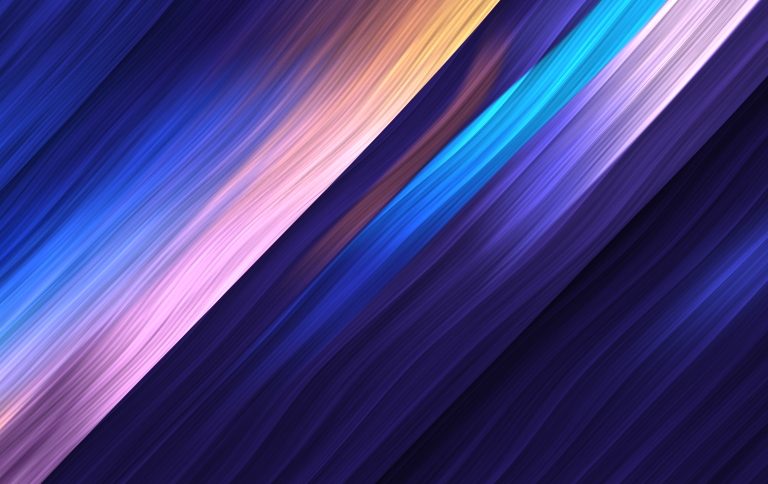
A WebGL 2 fragment shader for this background:

```glsl
#version 300 es
precision highp float;
// Diagonal silk-like ribbons: a bright pink and blue sweep, a cyan and lilac one, on indigo.
// A slightly curved coordinate u runs across the ribbons and y along them; colour ramps
// in u are blended along y, then fine strands and soft folds shade the surface.
uniform vec2 u_resolution;
out vec4 outColor;

const vec3 INDIGO = vec3(0.145, 0.105, 0.37);
const vec3 NIGHT = vec3(0.10, 0.07, 0.27);
const vec3 VIOLET = vec3(0.23, 0.17, 0.46);
const vec3 PLUM = vec3(0.42, 0.26, 0.50);
const vec3 UMBER = vec3(0.44, 0.25, 0.38);
const vec3 CORAL = vec3(0.95, 0.64, 0.60);
const vec3 CYAN = vec3(0.10, 0.70, 0.98);
const vec3 AZURE = vec3(0.10, 0.42, 0.95);
const vec3 COBALT = vec3(0.12, 0.16, 0.58);
const vec3 LILAC = vec3(0.90, 0.76, 0.94);
const vec3 IRIS = vec3(0.34, 0.31, 0.82);

float hash(vec2 p) {
  vec3 q = fract(vec3(p.xyx) * 0.1031);
  q += dot(q, q.yzx + 33.33);
  return fract((q.x + q.y) * q.z);
}

float noise(vec2 p) {
  vec2 i = floor(p), f = fract(p);
  f = f * f * (3.0 - 2.0 * f);
  return mix(mix(hash(i), hash(i + vec2(1, 0)), f.x),
             mix(hash(i + vec2(0, 1)), hash(i + vec2(1, 1)), f.x), f.y);
}

// Streaks stretched along the ribbons, centred on zero
float strands(vec2 p, float density) {
  float sum = 0.0, gain = 0.5;
  for (int i = 0; i < 4; i++) {
    sum += gain * (noise(p * vec2(density, 3.0)) - 0.5);
    p = p * 1.9 + 7.3;
    gain *= 0.65;
  }
  return sum;
}

// Six colours at equal steps of t
vec3 ramp(float t, vec3 a, vec3 b, vec3 c, vec3 d, vec3 e, vec3 f) {
  vec3 col = mix(a, b, clamp(t, 0.0, 1.0));
  col = mix(col, c, clamp(t - 1.0, 0.0, 1.0));
  col = mix(col, d, clamp(t - 2.0, 0.0, 1.0));
  col = mix(col, e, clamp(t - 3.0, 0.0, 1.0));
  return mix(col, f, clamp(t - 4.0, 0.0, 1.0));
}

float band(float u, float left, float right, float soft) {
  return smoothstep(left - soft, left + soft, u) * (1.0 - smoothstep(right - soft, right + soft, u));
}

// Shadow starting sharply at an edge and fading to its right
float shadow(float u, float edge, float width, float px) {
  return smoothstep(edge - px, edge + px, u) * exp(-max(u - edge, 0.0) / width);
}

// Overlapping layers: a bright lip that falls off, then a dark step
float folds(float u, float count, float px) {
  float s = fract(u * count), soft = count * px * 1.5;
  return s * s * (1.0 - smoothstep(1.0 - soft, 1.0, s)) - 0.33;
}

// Bright sweep, from blue on the left to pink and gold on the right
vec3 brightSweep(float u, float y, float streak) {
  float t = (u + 0.65 - 0.14 * y * (1.0 - y)) / 0.14 + streak * 0.8;
  vec3 top = ramp(t, vec3(0.11, 0.13, 0.46), vec3(0.11, 0.08, 0.35), vec3(0.14, 0.10, 0.37),
    vec3(0.40, 0.24, 0.38), vec3(0.76, 0.47, 0.42), vec3(0.99, 0.78, 0.48));
  vec3 upper = ramp(t, vec3(0.10, 0.18, 0.58), vec3(0.10, 0.11, 0.43), vec3(0.15, 0.27, 0.82),
    vec3(0.38, 0.38, 0.84), vec3(0.92, 0.64, 0.73), vec3(0.98, 0.75, 0.84));
  vec3 middle = ramp(t, vec3(0.09, 0.14, 0.54), vec3(0.09, 0.22, 0.77), vec3(0.20, 0.45, 0.97),
    vec3(0.50, 0.57, 0.97), vec3(0.88, 0.63, 0.93), vec3(0.97, 0.70, 0.95));
  vec3 low = ramp(t, vec3(0.10, 0.40, 0.92), vec3(0.14, 0.50, 0.97), vec3(0.30, 0.64, 0.98),
    vec3(0.65, 0.61, 0.97), vec3(0.85, 0.58, 0.88), vec3(0.90, 0.62, 0.90));
  float h = y + streak * 0.12;
  vec3 col = mix(low, middle, smoothstep(0.2, 0.45, h));
  col = mix(col, upper, smoothstep(0.45, 0.72, h));
  col = mix(col, top, smoothstep(0.7, 0.95, h));
  col = mix(col, CORAL, 0.85 * band(u, -0.18, -0.08, 0.035) * (1.0 - smoothstep(0.06, 0.24, y)));
  // Plum layer folded over the lower end
  float fold = smoothstep(-0.11, -0.10, u) * (1.0 - smoothstep(0.12, 0.31, y + u * 0.9));
  return mix(col, PLUM + 0.35 * streak, 0.85 * fold);
}

// Dark side with its umber, cyan and lilac ribbons
vec3 darkSide(float u, float y, float streak, float px) {
  float h = y + streak * 0.12;
  vec3 col = mix(NIGHT, INDIGO, smoothstep(0.0, 0.6, y));
  col = mix(col, VIOLET, 0.8 * band(u, 0.40, 0.77, 0.01) * smoothstep(0.2, 0.75, h));
  col = mix(col, IRIS * 0.8, band(u, 0.17, 0.30, 0.02) * smoothstep(0.72, 0.98, h));
  float rim = 0.235 - 0.08 * smoothstep(0.76, 1.0, y);
  col = mix(col, UMBER, band(u, rim - 0.06, rim, 0.012) * smoothstep(0.38, 0.58, h) * (1.0 - smoothstep(0.82, 1.0, h)));
  float left = 0.24 + 0.05 * smoothstep(0.65, 1.0, y);
  float right = 0.40 + 0.03 * smoothstep(0.65, 1.0, y);
  vec3 blue = mix(AZURE, CYAN, smoothstep(0.58, 0.86, h + (u - left) * 0.3));
  blue = mix(COBALT, blue, smoothstep(0.43, 0.64, h));
  col = mix(col, blue, band(u, left, right, 0.006) * smoothstep(0.16, 0.48, h));
  float reach = h + 0.9 * (u - 0.43);
  vec3 pale = mix(IRIS, LILAC, smoothstep(0.70, 1.02, reach));
  col = mix(col, pale, band(u, right, 0.62, 0.006) * smoothstep(0.53, 0.74, reach));
  // Deep field on the right with a blue glow
  col = mix(col, NIGHT, smoothstep(0.775 - px, 0.775 + px, u));
  vec2 glow = vec2((u - 1.11) / 0.09, (y - 0.45) / 0.15);
  return mix(col, vec3(0.20, 0.23, 0.70), 0.9 * exp(-dot(glow, glow)));
}

void main() {
  vec2 p = gl_FragCoord.xy / u_resolution.y;
  float px = 1.0 / u_resolution.y;
  float y = p.y;
  float u = p.x - 0.95 * y - 0.1 * y * y * (1.0 - y);
  u += 0.006 * (noise(vec2(u * 5.0, y * 4.0)) - 0.5);
  float streak = strands(vec2(u, y), 32.0);
  float wavy = u + 0.05 * (noise(vec2(u * 4.0 + 9.0, y * 4.0)) - 0.5);

  float side = smoothstep(0.083 - px, 0.083 + px, u);
  vec3 col = mix(brightSweep(u, y, streak), darkSide(u, y, streak, px), side);

  // Strand grain, fine threads, folds and layer shadows
  float grain = strands(vec2(wavy, y * 1.5), 110.0);
  float thread = sin(wavy * 520.0) * noise(vec2(u * 9.0, y * 7.0));
  float far = 1.0 - smoothstep(-0.6, -0.3, u);
  col *= 1.0 + (0.3 + 0.7 * far) * streak + 0.42 * grain + 0.09 * thread;
  col *= 1.0 + folds(wavy, 11.0, px) * mix(0.12, 0.42, side);
  col *= 1.0 - 0.55 * shadow(u, -0.59, 0.04, px) - 0.2 * shadow(u, 0.083, 0.03, px);
  col *= 1.0 - 0.4 * shadow(u, 0.235, 0.012, px) * (1.0 - smoothstep(0.6, 0.8, y));
  col *= 1.0 - 0.65 * shadow(u, 0.775, 0.08, px) - 0.3 * shadow(u, 1.42, 0.06, px);
  outColor = vec4(clamp(col, 0.0, 1.0), 1.0);
}
```
